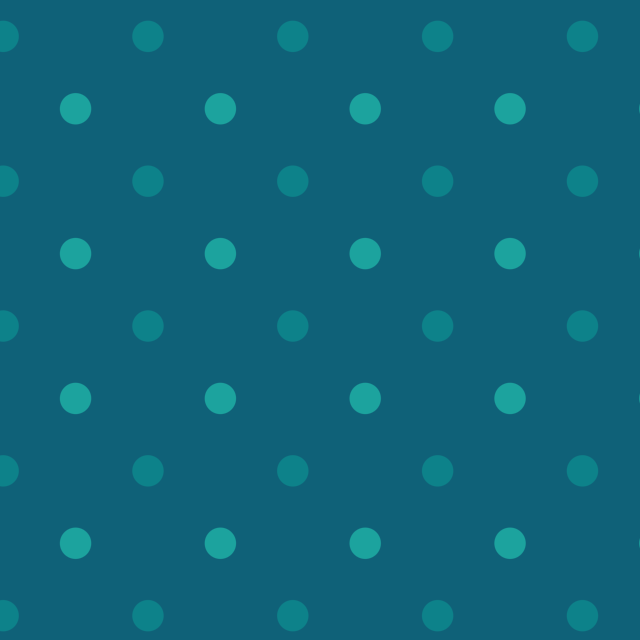
Reproduce this pattern procedurally as a Shadertoy shader.

```glsl
// Two-tone polka dots on deep teal: two square lattices of equal dots,
// one shifted by half a period in both axes so that the rows alternate.
// Each lattice is a repeated circle distance with a smoothed edge.

const vec3 GROUND = vec3(0.06, 0.38, 0.47);
const vec3 DIM_DOT = vec3(0.05, 0.51, 0.54);
const vec3 BRIGHT_DOT = vec3(0.11, 0.64, 0.62);

const float PERIOD = 0.2263;               // spacing of one lattice
const float RADIUS = 0.0245;               // dot radius
const vec2 ORIGIN = vec2(0.0049, 0.0380);  // centre of the first dim dot

// Signed distance to the nearest dot of a square lattice
float dotLattice(vec2 p, vec2 origin, float period, float radius) {
    vec2 cell = fract((p - origin) / period + 0.5) - 0.5;
    return length(cell * period) - radius;
}

// Coverage of a shape, softened over about one pixel
float coverage(float dist, float pixel) {
    return 1.0 - smoothstep(-0.5 * pixel, 0.5 * pixel, dist);
}

void mainImage(out vec4 fragColor, in vec2 fragCoord) {
    float pixel = 1.0 / min(iResolution.x, iResolution.y);
    vec2 p = fragCoord * pixel;

    float dim = dotLattice(p, ORIGIN, PERIOD, RADIUS);
    float bright = dotLattice(p, ORIGIN + 0.5 * PERIOD, PERIOD, RADIUS);

    // Layer both lattices over the ground
    vec3 color = GROUND;
    color = mix(color, DIM_DOT, coverage(dim, 1.5 * pixel));
    color = mix(color, BRIGHT_DOT, coverage(bright, 1.5 * pixel));

    fragColor = vec4(color, 1.0);
}
```
